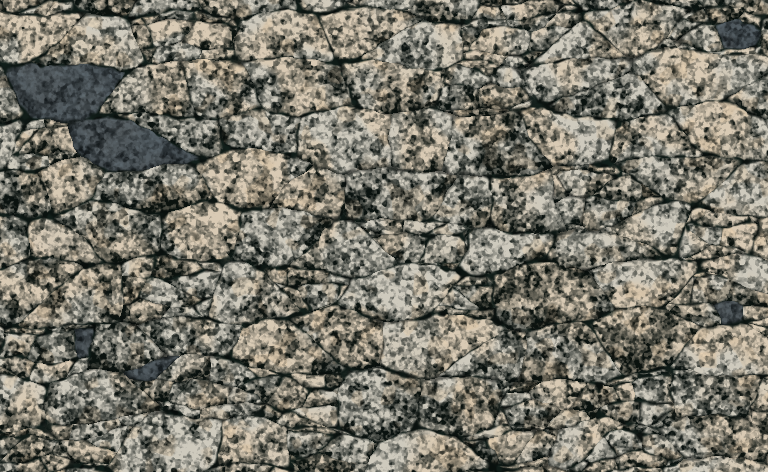
Reproduce this texture procedurally as a Shadertoy shader.

```glsl
// Dry stone wall: weathered, lichen-speckled rubble with dark open joints.

const vec3 SHADOW = vec3(0.04, 0.07, 0.06);
const vec3 PALE   = vec3(0.78, 0.75, 0.71);
const vec3 TAN    = vec3(1.03, 1.0, 0.94);
const vec3 SLATE  = vec3(0.19, 0.23, 0.26);
const vec3 OCHRE  = vec3(0.54, 0.47, 0.37);
const vec2 STONE_SIZE = vec2(0.165, 0.108);

struct Stone {
    float edge;    // distance to the rounded outline
    vec2 outward;  // direction to the closest outline
    vec2 traits;   // random values of this stone
};

vec2 hash2(vec2 p) {
    vec3 q = fract(p.xyx * vec3(0.1031, 0.1030, 0.0973));
    q += dot(q, q.yzx + 33.33);
    return fract((q.xx + q.yz) * q.zy);
}

// Cellular noise: random cell values blended by distance to their seeds.
float cellNoise(vec2 p) {
    vec2 cell = floor(p);
    float total = 0.0, weights = 0.0;
    for (int y = -1; y <= 1; y++)
    for (int x = -1; x <= 1; x++) {
        vec2 c = cell + vec2(x, y);
        vec2 seed = hash2(c);
        vec2 d = c + seed - p;
        float w = exp(-6.5 * dot(d, d)) + 1e-5;
        total += w * hash2(c + 57.0).x;
        weights += w;
    }
    return total / weights;
}

// Layered sines that bend the courses and roughen the outlines.
vec2 bend(vec2 p) {
    vec2 broad = 0.010 * sin(p.yx * vec2(9.0, 6.0) + vec2(1.0, 2.3));
    vec2 medium = 0.0045 * sin(p.yx * vec2(37.0, 31.0) + 2.0 * sin(p * 19.0));
    vec2 fine = 0.0016 * sin(p.yx * 105.0 + 2.5 * sin(p * 63.0));
    return p + broad + medium + fine;
}

// Staggered seed of a grid cell.
vec2 stoneSeed(vec2 cell, vec2 size) {
    vec2 jitter = (hash2(cell) - 0.5) * vec2(0.8, 0.5);
    float stagger = 0.5 * mod(cell.y, 2.0);
    return (cell + 0.5 + jitter + vec2(stagger, 0.0)) * size;
}

// Weighted distance; the weight makes some stones larger than others.
float stoneReach(vec2 p, vec2 seed, vec2 cell, vec2 metric) {
    vec2 d = (p - seed) / metric;
    return dot(d, d) - 0.4 * hash2(cell + 19.0).y;
}

Stone findStone(vec2 p, vec2 size) {
    vec2 metric = size / vec2(1.0, 1.42);
    vec2 base = floor(p / size);
    vec2 ownCell = base, ownSeed = p;
    float nearest = 1e5;
    for (int y = -2; y <= 2; y++)
    for (int x = -2; x <= 2; x++) {
        vec2 c = base + vec2(x, y);
        vec2 seed = stoneSeed(c, size);
        float reach = stoneReach(p, seed, c, metric);
        if (reach < nearest) { nearest = reach; ownCell = c; ownSeed = seed; }
    }
    // Soft minimum of the distances to all neighbours rounds the corners.
    float radius = 0.055 * size.y, sum = 1e-9;
    vec2 outward = vec2(0.0, 1e-9);
    for (int y = -2; y <= 2; y++)
    for (int x = -2; x <= 2; x++) {
        vec2 c = base + vec2(x, y);
        if (c == ownCell) continue;
        vec2 seed = stoneSeed(c, size);
        vec2 normal = (seed - ownSeed) / (metric * metric);
        float gap = stoneReach(p, seed, c, metric) - nearest;
        float w = exp(-0.5 * gap / (length(normal) * radius));
        sum += w;
        outward += w * normalize(normal);
    }
    return Stone(-radius * log(sum), normalize(outward), hash2(ownCell + 83.0));
}

// Some large cells are packed with small rubble instead.
Stone wallStone(vec2 p) {
    Stone big = findStone(p, STONE_SIZE);
    if (big.traits.x > 0.2) return big;
    Stone small = findStone(p + 3.7, STONE_SIZE * 0.5);
    if (big.edge < small.edge) { small.edge = big.edge; small.outward = big.outward; }
    return small;
}

// Brightness of the weathered face, from broad stains down to fine grit.
float surfaceTone(vec2 q, float stoneBrightness) {
    float stain = cellNoise(q * 15.0) - 0.5;
    float blotch = cellNoise(q * 44.0) - 0.5;
    float grain = cellNoise(q * 105.0) - 0.5;
    float grit = cellNoise(q * 200.0) - 0.5;
    float tone = 0.77 + 0.20 * (stoneBrightness - 0.5);
    tone += 0.22 * stain + 0.30 * blotch + 0.50 * grain + 0.58 * grit;
    float lichen = 0.32 * cellNoise(q * 19.0 + 40.0) + 0.38 * cellNoise(q * 56.0 + 9.0);
    lichen += 0.30 * (0.5 - grain) + 0.10 * (0.5 - stoneBrightness);
    tone -= 0.36 * smoothstep(0.48, 0.66, lichen);
    return tone + 0.16 * smoothstep(0.40, 0.30, lichen) * smoothstep(-0.05, 0.15, grain);
}

void mainImage(out vec4 fragColor, in vec2 fragCoord) {
    vec2 p = fragCoord / iResolution.y;
    Stone stone = wallStone(bend(p));
    vec2 q = p + stone.traits * 11.0;
    float edge = stone.edge + 0.006 * (cellNoise(p * 65.0) - 0.5);

    // Light from above on rounded rims
    float rim = exp(-max(edge, 0.0) / 0.008);
    float body = exp(-max(edge, 0.0) / 0.03);
    float tone = surfaceTone(q, stone.traits.y);
    tone += stone.outward.y * (0.14 * rim + 0.06 * body) - 0.10 * rim;
    vec3 color = mix(SHADOW, PALE, clamp(tone, 0.0, 1.06));

    // Warm stains, ochre flecks and a rare slate block
    float warmth = smoothstep(0.35, 0.7, cellNoise(q * 11.0 + 5.0));
    color *= mix(vec3(0.98, 1.0, 0.99), TAN, warmth);
    float fleck = smoothstep(0.68, 0.85, cellNoise(q * 34.0 + 71.0));
    color = mix(color, OCHRE * (0.35 + tone), 0.3 * fleck);
    float slate = step(0.98, stone.traits.x);
    color = mix(color, SLATE * (0.5 + 0.6 * tone), 0.85 * slate);

    // Joints: mostly dark and open, in places packed with earth
    float pixel = 1.0 / iResolution.y;
    float face = smoothstep(-0.0005 - pixel, 0.002 + pixel, edge);
    float packed = smoothstep(0.45, 0.8, cellNoise(p * 9.0 + 31.0));
    vec3 joint = SHADOW * (0.6 + 1.2 * cellNoise(p * 80.0));
    joint = mix(joint, color * 0.65, 0.7 * packed);
    fragColor = vec4(mix(joint, color, face), 1.0);
}
```
